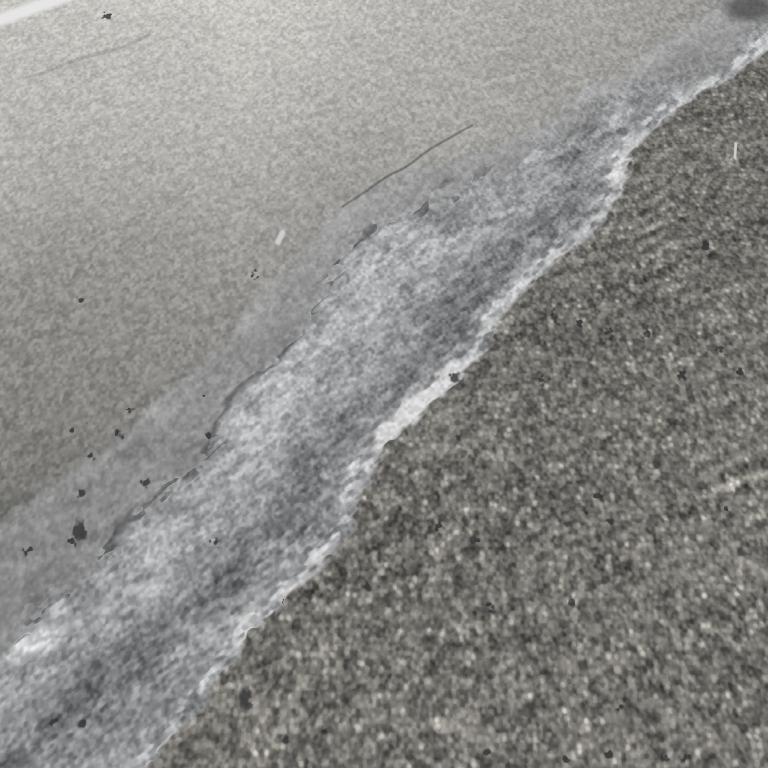
Reproduce this texture procedurally as a WebGL 1 fragment shader.

```glsl
precision highp float;
// A worn road verge: pale asphalt, a diagonal chalky band with a dark rut,
// and gravel at the lower right. Curved boundaries split the surfaces;
// soft cellular noise, stretched along the band, makes grains and streaks.

#define GRAIN_SCALE 270.0
#define GRAVEL_CONTRAST 0.24
#define ASPHALT_CONTRAST 0.09
#define STREAK_CONTRAST 0.34
#define RUT_DEPTH 0.15
#define CHALK_LEVEL 0.84
#define SPECK_SCALE 40.0
#define ASPHALT_TINT vec3(1.005, 1.0, 0.975)
#define BAND_TINT vec3(0.992, 1.0, 1.012)
#define GRAVEL_TINT vec3(1.02, 1.0, 0.955)

uniform vec2 u_resolution;

vec3 hash3(vec2 p) {
  vec3 q = p.x * vec3(127.1, 269.5, 419.2) + p.y * vec3(311.7, 183.3, 371.9);
  return fract(sin(q) * 43758.55);
}

// x: nearest distance, y: blended cell value about zero, z: nearest cell value
vec3 cells(vec2 p) {
  vec2 base = floor(p), f = p - base;
  float nearest = 9.0, id = 0.0, sum = 0.0, weight = 0.0;
  for (int j = -1; j <= 1; j++) {
    for (int i = -1; i <= 1; i++) {
      vec2 g = vec2(float(i), float(j));
      vec3 h = hash3(base + g);
      vec2 r = g + 0.15 + 0.7 * h.xy - f;
      float d2 = dot(r, r), w = exp(-5.0 * d2);
      sum += w * h.z;
      weight += w;
      if (d2 < nearest) { nearest = d2; id = h.z; }
    }
  }
  return vec3(sqrt(nearest), sum / weight - 0.5, id);
}

float bump(float x, float centre, float width) {
  float t = (x - centre) / width;
  return exp(-t * t);
}

float spot(vec2 p, vec2 centre, vec2 radius) {
  return 1.0 - smoothstep(0.5, 1.3, length((p - centre) / radius));
}

float stroke(vec2 p, vec2 a, vec2 b, float width) {
  vec2 ab = b - a;
  float t = clamp(dot(p - a, ab) / dot(ab, ab), 0.0, 1.0);
  return 1.0 - smoothstep(width * 0.4, width * 1.4, length(p - a - ab * t));
}

float gravelEdge(float y) {
  return 0.195 + 0.78 * y + 0.02 * bump(y, 0.284, 0.05) - 0.016 * bump(y, 0.41, 0.04)
    + 0.014 * bump(y, 0.52, 0.05) + 0.037 * bump(y, 0.72, 0.06) + 0.08 * smoothstep(0.82, 0.95, y);
}

float grooves(vec2 p, vec2 centre, float period) {
  vec2 q = (p - centre) / vec2(0.08, 0.05);
  return exp(-dot(q, q)) * sin(6.2832 * (p.y - 0.38 * p.x + 0.004 * sin(70.0 * p.x)) / period);
}

void main() {
  vec2 p = gl_FragCoord.xy / u_resolution;

  // Grain shrinks with distance; streaks follow the band
  vec2 ground = GRAIN_SCALE * vec2(p.x - 0.5, 2.0) / (2.5 - p.y);
  vec2 along = vec2(dot(p, vec2(0.8, 0.6)), dot(p, vec2(-0.6, 0.8)));
  vec3 grain = cells(ground);
  float fine = cells(ground * 1.7 + 17.0).y;
  float patches = cells(p * vec2(22.0, 30.0)).y;
  float broad = cells(p * 8.0 + 5.0).y;
  float streak = cells(along * vec2(24.0, 75.0)).y;
  float wisps = cells(along * vec2(80.0, 180.0) + 9.0).y;

  // Boundaries of smooth strip, rough band and gravel
  float stripGap = 0.323 + 0.72 * p.x + 0.085 * bump(p.x, 0.47, 0.16) - p.y + 0.012 * patches;
  float roughGap = 0.16 + 0.92 * p.x + 0.09 * bump(p.x, 0.48, 0.15) - 0.1 * smoothstep(0.72, 1.0, p.x)
    - p.y + 0.03 * patches + 0.05 * streak;
  float d = p.x - gravelEdge(p.y) + 0.016 * patches + 0.014 * wisps;
  float gravel = smoothstep(-0.005, 0.006, d);

  // Asphalt, brightest at the upper left
  float tone = 0.364 + 0.34 * p.y + 0.07 * spot(p, vec2(0.0, 1.0), vec2(0.5, 0.3))
    - 0.12 * smoothstep(0.55, 1.0, p.x) + 0.04 * broad;
  vec3 color = (tone + ASPHALT_CONTRAST * (grain.y + 1.3 * fine)) * ASPHALT_TINT;
  float strip = 0.525 + 0.09 * p.y + 0.08 * patches + 0.06 * streak + 0.09 * (grain.y + fine)
    + 0.035 * bump(stripGap, 0.012, 0.012);
  color = mix(color, vec3(strip), 0.9 * smoothstep(-0.006, 0.008, stripGap));

  // Chalky band and the rut along it
  float band = 0.6 + 0.05 * bump(p.y, 0.5, 0.15) + STREAK_CONTRAST * (0.3 * streak + 0.5 * wisps)
    + 0.1 * patches + 0.17 * fine + 0.08 * grain.y + 0.05 * bump(roughGap, 0.06, 0.035);
  float rut = bump(d + mix(0.16, 0.078, smoothstep(0.0, 0.4, p.y)) + 0.02 * broad, 0.0, 0.042);
  band -= RUT_DEPTH * rut * (1.0 - 0.5 * smoothstep(0.6, 0.85, p.y));
  band += 0.17 * spot(p, vec2(0.04, 0.168), vec2(0.05, 0.02));
  color = mix(color, band * BAND_TINT, smoothstep(-0.02, 0.03, roughGap));

  // Broken dark fringe of the rough band
  float fringe = bump(roughGap, 0.008, 0.014) * smoothstep(0.02, 0.14, streak + 0.7 * wisps);
  color *= 1.0 - 0.36 * fringe * (1.0 - smoothstep(0.55, 0.75, p.x));

  // Gravel with stones, clods and tyre grooves
  float stones = GRAVEL_CONTRAST * grain.y + 0.2 * fine + 0.1 * (0.42 - grain.x)
    + 0.1 * smoothstep(0.88, 0.96, grain.z) * (1.0 - smoothstep(0.2, 0.5, grain.x));
  float clods = cells(p * vec2(42.0, 75.0) - vec2(0.0, 16.0 * p.x)).y;
  float soil = 0.442 + stones * (1.1 - 0.3 * p.y) + 0.09 * clods + 0.04 * (patches + broad)
    + 0.1 * grooves(p, vec2(0.96, 0.39), 0.027) + 0.06 * grooves(p, vec2(0.87, 0.7), 0.018);
  color = mix(color, soil * GRAVEL_TINT, gravel);

  // White deposit, broad in places and broken elsewhere
  float strength = 0.22 + 0.85 * bump(p.y, 0.475, 0.06) + 0.45 * bump(p.y, 0.23, 0.08)
    + 0.4 * bump(p.y, 0.65, 0.045) + 0.55 * bump(p.y, 0.79, 0.045);
  float width = 0.012 + 0.009 * bump(p.y, 0.46, 0.05);
  float chalk = 1.0 - smoothstep(0.6, 1.3, abs(d / width + 1.0));
  chalk *= clamp(strength + 1.1 * wisps + 0.5 * patches, 0.0, 1.0);
  color = mix(color, vec3(CHALK_LEVEL + 0.15 * fine), chalk);

  // Cracks, road paint and pale chips
  vec2 bent = p + 0.01 * patches;
  float crack = stroke(bent, vec2(0.45, 0.735), vec2(0.618, 0.84), 0.0018)
    + 0.4 * stroke(bent, vec2(0.04, 0.9), vec2(0.19, 0.95), 0.0025);
  color *= 1.0 - 0.26 * crack;
  color = mix(color, vec3(0.9), stroke(p, vec2(-0.02, 0.967), vec2(0.1, 1.01), 0.009));
  float chip = stroke(p, vec2(0.362, 0.685), vec2(0.368, 0.697), 0.004)
    + stroke(p, vec2(0.957, 0.795), vec2(0.958, 0.813), 0.002);
  color = mix(color, vec3(0.8), chip);

  // Debris, dense at the left of the strip, and dark stones
  vec3 speck = cells(p * SPECK_SCALE + 3.0);
  float crowd = spot(p, vec2(0.19, 0.4), vec2(0.13, 0.08));
  float dark = step(0.992 - 0.17 * crowd - 0.02 * gravel, speck.z);
  dark *= 1.0 - smoothstep(0.08, 0.24, speck.x + 0.35 * fine);
  vec2 ragged = p + 0.008 * vec2(fine, grain.y);
  dark = max(dark, spot(ragged, vec2(0.32, 0.091), vec2(0.009, 0.017)));
  dark = max(dark, spot(ragged, vec2(0.104, 0.309), vec2(0.008, 0.018)));
  dark = max(dark, spot(ragged, vec2(0.592, 0.507), vec2(0.007)));
  dark = max(dark, 0.7 * spot(p, vec2(0.975, 0.99), vec2(0.035, 0.018)));
  color = mix(color, vec3(0.2, 0.2, 0.21), 0.8 * dark);

  gl_FragColor = vec4(clamp(color, 0.0, 1.0), 1.0);
}
```
